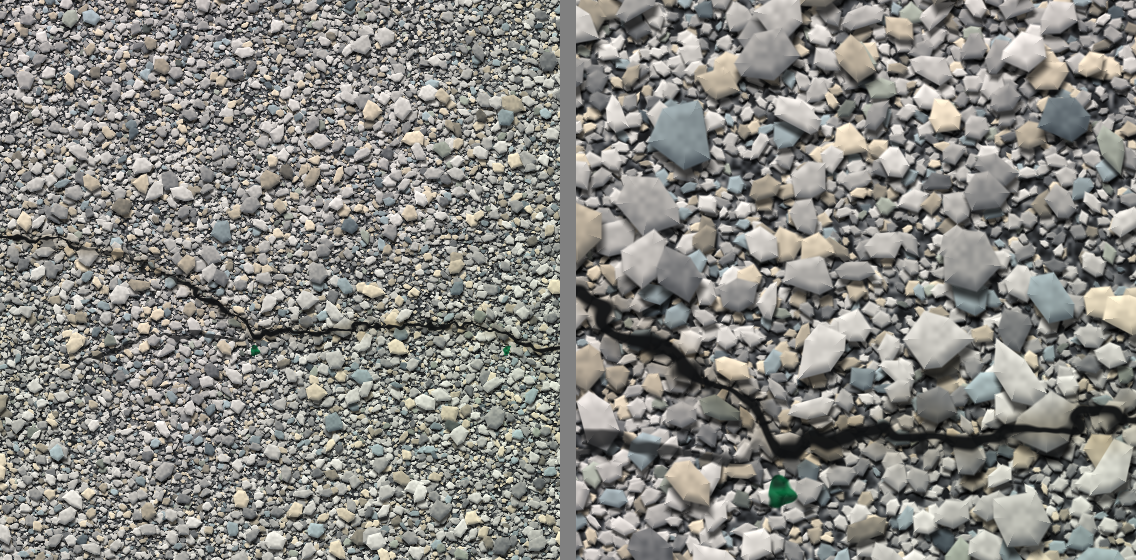
Left, the full canvas; right, a detail of the centre.
A Shadertoy shader for this texture:

```glsl
vec3 hash3(vec3 p) {
    p = fract(p * vec3(.1031, .1030, .0973));
    p += dot(p, p.yxz + 33.33);
    return fract((p.xxy + p.yxx) * p.zyx);
}

float noise(vec2 p) {
    vec2 i = floor(p), f = fract(p);
    f = f * f * (3. - 2. * f);
    float low = mix(hash3(vec3(i, 1)).x, hash3(vec3(i + vec2(1, 0), 1)).x, f.x);
    float high = mix(hash3(vec3(i + vec2(0, 1), 1)).x, hash3(vec3(i + 1., 1)).x, f.x);
    return mix(low, high, f.y);
}

// Warm greys in the light, cool greys in the dark
vec3 greyTint(float tone) {
    return tone * mix(vec3(.95, 1., 1.05), vec3(1.01, 1., .965), smoothstep(.15, .75, tone));
}

// One layer of angular stones, lit from above, each with a shadow below
void scatterStones(inout vec3 color, vec2 uv, float count, float cover, float soft) {
    vec2 cell = floor(uv * count);
    for (int j = 1; j >= -1; j--)
    for (int i = -1; i <= 1; i++) {
        vec2 id = cell + vec2(i, j);
        vec3 place = hash3(vec3(id, count));
        vec3 shape = hash3(vec3(id, count + 7.3));
        vec3 paint = hash3(vec3(id, count + 19.7));
        vec2 p = uv * count - id - place.xy;
        float clump = .5 * (noise(id / count * 16.) - .5);
        if (dot(p, p) > 1. || place.z > cover + clump) continue;

        float angle = (shape.x - .5) * 2.4;
        mat2 turn = mat2(cos(angle), sin(angle), -sin(angle), cos(angle));
        vec2 stretch = vec2(1., 1.1 + .9 * shape.y * shape.y);
        vec2 q = turn * p * stretch;
        vec2 shadowQ = turn * (p + vec2(-.04, .18)) * stretch;
        float radius = mix(.36, .62, shape.z);
        float dist = -9., shadow = -9.;
        vec2 normal = vec2(0);

        // Convex outline from six uneven edges
        for (int k = 0; k < 6; k++) {
            vec3 edge = hash3(vec3(id + float(k) * 17.1, count + 31.));
            float a = (float(k) + .7 * edge.x) * 1.0472;
            vec2 n = vec2(cos(a), sin(a));
            float reach = radius * (.72 + .35 * edge.y);
            float side = dot(q, n) - reach;
            if (side > dist) { dist = side; normal = n * turn; }
            shadow = max(shadow, dot(shadowQ, n) - reach);
        }

        color *= 1. - .66 * smoothstep(.1, -.1, shadow);
        float bevel = smoothstep(-.55 * radius, 0., dist);
        float light = dot(normal, vec2(-.25, .97));
        float grain = noise(uv * 260. + place.xy * 40.) - .5;
        float tone = mix(.4, .87, sqrt(paint.x)) + .1 * grain;
        tone *= 1. + bevel * (light > 0. ? .2 : .42) * light;
        vec3 stone = greyTint(tone);
        stone *= mix(vec3(1), vec3(1.04, .99, .9), step(.8, paint.y));
        stone *= mix(vec3(1), vec3(.76, .84, .88), step(.9, paint.z));
        color = mix(color, stone, smoothstep(soft, -soft, dist / count));
    }
}

// Darkness of a ragged crack at a signed height from its centre line
float crackMask(float height, vec2 uv, float strength) {
    float width = .0015 + .0055 * noise(vec2(uv.x * 26., 4.)) * strength;
    return strength * (1. - smoothstep(width * .5, width + .0015, abs(height)));
}

void mainImage(out vec4 fragColor, in vec2 fragCoord) {
    vec2 uv = fragCoord / iResolution.y;
    float soft = max(.0009, .6 / iResolution.y);

    // Dark binder with fine grit
    float grit = noise(uv * 330.) * noise(uv * 190. + 9.);
    vec3 color = greyTint(.1 + .75 * grit);

    // Stones from sand up to gravel
    scatterStones(color, uv, 150., .9, soft);
    scatterStones(color, uv, 105., .8, soft);
    scatterStones(color, uv, 72., .62, soft);
    scatterStones(color, uv, 48., .42, soft);
    scatterStones(color, uv, 31., .2, soft);

    // Main crack falls to the middle, then runs level; a branch joins from the left
    float x = uv.x;
    float wobble = .022 * (noise(uv * 28.) - .5) + .011 * (noise(uv * 95.) - .5);
    float mainLine = .572 - .163 * pow(min(x / .455, 1.), 2.2)
        + .014 * smoothstep(.6, .75, x) - .043 * smoothstep(.8, .98, x);
    float branchLine = .336 + .07 * smoothstep(.09, .29, x);
    float mainHeight = uv.y - mainLine + wobble;
    float branchHeight = uv.y - branchLine + wobble;
    float mainStrength = 1. - .5 * smoothstep(.12, .17, x) * smoothstep(.34, .28, x);
    float branchStrength = .75 * smoothstep(.1, .12, x) * smoothstep(.46, .42, x);
    float dust = exp(-pow(mainHeight / .014, 2.));
    color *= mix(vec3(1), vec3(.74, .71, .65), dust * .75);
    float crack = max(crackMask(mainHeight, uv, mainStrength),
                      crackMask(branchHeight, uv, branchStrength));
    color = mix(color, vec3(.06, .065, .07), crack * .95);

    // Two chips of green glass
    for (int k = 0; k < 2; k++) {
        vec2 p = uv - vec2(.455 + .45 * float(k), .374);
        float chip = length(p) + .008 * (noise(uv * 170.) - .5);
        vec3 glass = vec3(.03, .32, .18) * (.4 + 1.3 * noise(uv * 230.));
        color = mix(color, glass, .9 * smoothstep(.008, .006, chip));
    }

    // Broad drift from violet grey to green grey
    float drift = noise(uv * 3. + 5.) - .5 + .5 * (uv.y - uv.x);
    color *= 1. + drift * vec3(.03, -.015, .03);
    fragColor = vec4(clamp(color, 0., 1.), 1.);
}
```
